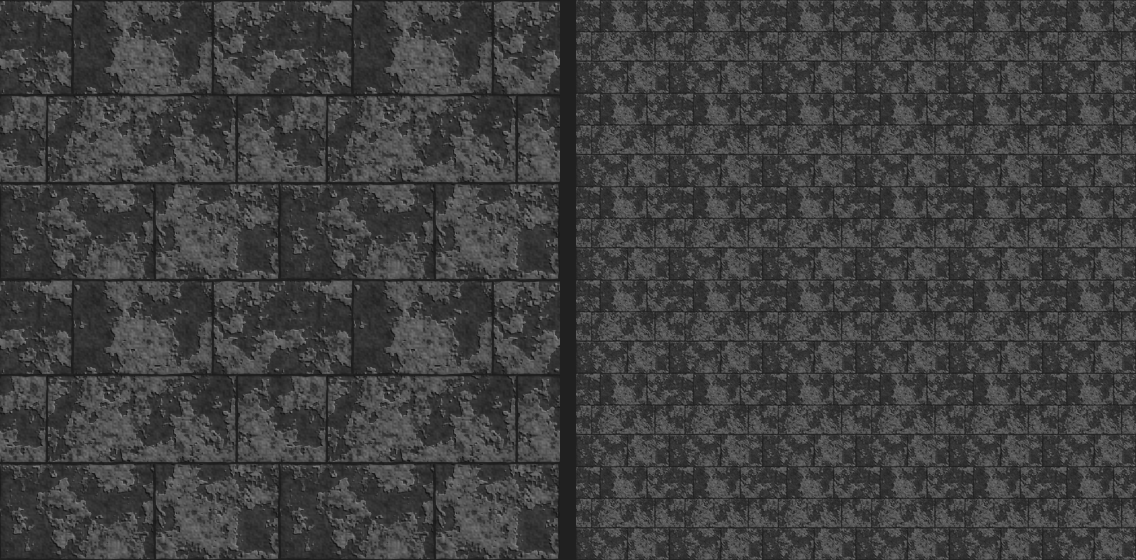
Left: one tile. Right: repeated 3 by 3.
This texture is drawn by a Shadertoy shader. Its source:

```glsl
// Dark weathered stone blocks in three uneven courses, two tiles across and down.
// Each block mixes pale crust and bare dark stone from wrapping noise, embossed
// by a height difference and cut by thin, slightly wavy joints.

#define REPEATS 2.0         // tiles across and down
#define JOINT_HALF 0.0042   // half joint width, in tiles
#define WOBBLE 0.007        // waviness of the joints
#define PATCH_SCALE 9.0     // blotches across one tile
#define PATCH_ROUGH 0.76    // raggedness of the blotches
#define CRUST_LEVEL 0.488   // lower gives more pale crust
#define GRIT_SCALE 36.0     // coarsest grain across one tile
#define GRIT_ROUGH 0.9      // share of the finest grain
#define RELIEF 0.165        // strength of the embossing
#define CRUST_GRAY 0.326
#define STONE_GRAY 0.203
#define JOINT_GRAY 0.115

// Joint positions, in tiles: courses from the top, then two uprights per course
const vec3 COURSE_TOP = vec3(0.0, 0.339, 0.654);
const vec3 UPRIGHT_A = vec3(0.260, 0.168, 0.552);
const vec3 UPRIGHT_B = vec3(0.760, 0.845, 0.998);

float hash(vec2 cell) {
    vec3 q = fract(cell.xyx * vec3(0.1031, 0.1030, 0.0973));
    q += dot(q, q.yzx + 33.33);
    return fract((q.x + q.y) * q.z);
}

// Value noise that wraps once per tile; the period is a whole number
float noise(vec2 p, float period, float seed) {
    vec2 cell = floor(p * period);
    vec2 f = fract(p * period);
    f = f * f * (3.0 - 2.0 * f);
    vec2 shift = seed * vec2(37.0, 17.0);
    vec2 lo = mod(cell, period) + shift;
    vec2 hi = mod(cell + 1.0, period) + shift;
    return mix(mix(hash(lo), hash(vec2(hi.x, lo.y)), f.x),
               mix(hash(vec2(lo.x, hi.y)), hash(hi), f.x), f.y);
}

float fbm(vec2 p, float period, int octaves, float gain, float seed) {
    float sum = 0.0, total = 0.0, weight = 1.0;
    for (int i = 0; i < octaves; i++) {
        sum += weight * noise(p, period, seed + float(i) * 11.0);
        total += weight;
        weight *= gain;
        period *= 2.0;
    }
    return sum / total;
}

float wrapDist(float a, float b) {
    return abs(fract(a - b + 0.5) - 0.5);
}

// Returns crust cover, grit, height and the raw blotch field
vec4 surface(vec2 p, float seed) {
    float field = fbm(p, PATCH_SCALE, 5, PATCH_ROUGH, seed);
    float crust = smoothstep(-0.035, 0.035, field - CRUST_LEVEL);
    float grit = fbm(p, GRIT_SCALE, 3, GRIT_ROUGH, seed + 5.0);
    float height = 0.32 * crust + grit * mix(0.4, 1.0, crust);
    return vec4(crust, grit, height, field);
}

void mainImage(out vec4 fragColor, in vec2 fragCoord) {
    vec2 p = fract(fragCoord / iResolution.xy * REPEATS);
    float pixel = REPEATS / min(iResolution.x, iResolution.y);

    // Block layout, measured from the top of the tile
    vec2 bend = vec2(fbm(p, 16.0, 3, 0.6, 71.0), fbm(p, 16.0, 3, 0.6, 83.0)) - 0.5;
    vec2 q = fract(vec2(p.x, 1.0 - p.y) + WOBBLE * bend);
    int row = int(step(COURSE_TOP.y, q.y) + step(COURSE_TOP.z, q.y));
    float a = UPRIGHT_A[row], b = UPRIGHT_B[row];
    float block = float(row) * 2.0 + step(a, q.x) * step(q.x, b);

    // Crust, bare stone and embossing lit from the upper right
    float seed = 3.0 + block * 7.0;
    vec4 s = surface(p, seed);
    float slope = s.z - surface(p + vec2(0.004), seed).z;
    float stone = STONE_GRAY + 0.13 * (s.y - 0.5) + 0.10 * (s.w - 0.42);
    float crust = CRUST_GRAY + 0.26 * (s.y - 0.5) + 0.10 * (s.w - 0.54);
    crust -= 0.05 * (1.0 - smoothstep(0.32, 0.42, s.y));
    float gray = mix(stone, crust, s.x) + RELIEF * slope;

    // Joints with soft shade and a worn, lit upper edge on each block
    float across = min(wrapDist(q.y, COURSE_TOP.x),
                   min(wrapDist(q.y, COURSE_TOP.y), wrapDist(q.y, COURSE_TOP.z)));
    float upright = min(wrapDist(q.x, a), wrapDist(q.x, b));
    float joint = min(across, upright);
    float below = q.y - COURSE_TOP[row];
    float wear = noise(p, 24.0, 97.0);
    gray += 0.055 * wear * smoothstep(0.006, 0.010, below) * (1.0 - smoothstep(0.012, 0.022, below));
    gray *= 1.0 - 0.22 * exp(-joint / 0.009);
    float halfWidth = JOINT_HALF * mix(0.75, 1.25, wear);
    float line = 1.0 - smoothstep(halfWidth - 0.5 * pixel, halfWidth + 0.5 * pixel, joint);
    gray = mix(gray, JOINT_GRAY + 0.05 * (s.y - 0.5), line * 0.92);

    fragColor = vec4(vec3(clamp(gray, 0.08, 0.5)), 1.0);
}
```
